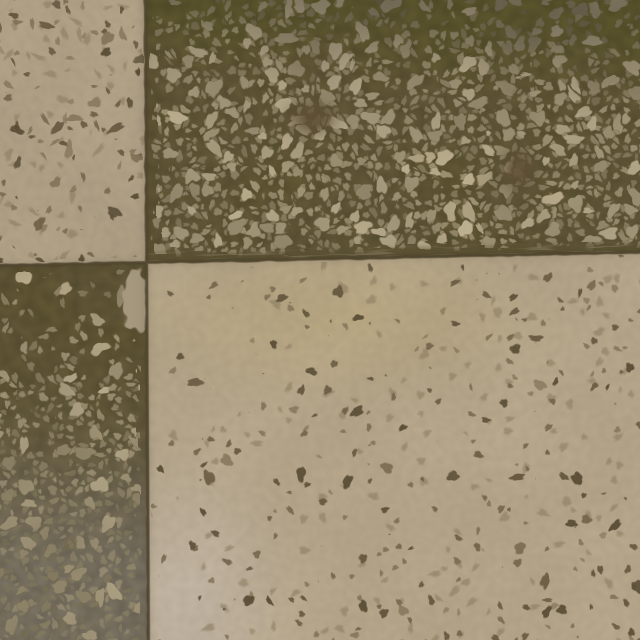
Give the GLSL for this texture, as a Shadertoy shader.

```glsl
const vec3 PALE = vec3(0.70, 0.64, 0.535);
const vec3 PALE_WARM = vec3(0.71, 0.64, 0.49);
const vec3 PALE_GLOW = vec3(0.76, 0.71, 0.65);
const vec3 OLIVE = vec3(0.36, 0.32, 0.20);
const vec3 MOSS = vec3(0.33, 0.31, 0.16);
const vec3 HAZE = vec3(0.45, 0.42, 0.36);
const vec3 STONE_DIM = vec3(0.50, 0.46, 0.35);
const vec3 STONE_LIT = vec3(0.71, 0.66, 0.54);
const vec3 FLECK_DARK = vec3(0.34, 0.29, 0.20);
const vec3 FLECK_SOFT = vec3(0.56, 0.50, 0.39);
const vec3 GROUT = vec3(0.31, 0.27, 0.18);
const float BLUR = 0.0017;       // edge softness
const float GROUT_WIDTH = 0.0024;
const float CHIP_GAP = 0.0016;   // binder left between neighbouring chips

vec3 hash3(vec2 p) {
    vec3 q = fract(vec3(p.xyx) * vec3(0.1031, 0.1030, 0.0973));
    q += dot(q, q.yxz + 33.33);
    return fract((q.xxy + q.yzz) * q.zyx);
}

float gradDot(vec2 cell, vec2 f) {
    float a = 6.2832 * hash3(cell + 71.0).x;
    return dot(vec2(cos(a), sin(a)), f);
}

float gradientNoise(vec2 p) {
    vec2 i = floor(p), f = fract(p);
    vec2 u = f * f * f * (f * (f * 6.0 - 15.0) + 10.0);
    vec2 e = vec2(0.0, 1.0);
    return mix(mix(gradDot(i, f), gradDot(i + e.yx, f - e.yx), u.x),
               mix(gradDot(i + e.xy, f - e.xy), gradDot(i + 1.0, f - 1.0), u.x), u.y);
}

// Scattered irregular chips: x = coverage, y = random shade
vec2 chips(vec2 p, float cells, float density, float size, float stretch, float soft) {
    vec2 q = p * cells, base = floor(q);
    float near = 9.0, second = 9.0, shade = 0.0;
    for (int j = -1; j <= 1; j++)
    for (int i = -1; i <= 1; i++) {
        vec2 id = base + vec2(i, j);
        vec3 h = hash3(id + cells), k = hash3(id + cells * 3.0 + 19.0);
        float grow = smoothstep(0.0, 0.04, density - h.z);
        if (grow <= 0.0) continue;
        float a = 6.2832 * k.x, c = cos(a), s = sin(a);
        vec2 d = mat2(c, -s, s, c) * (q - id - mix(vec2(0.1), vec2(0.9), h.xy));
        float aspect = mix(1.0, stretch, k.y);
        d *= vec2(1.0 / aspect, aspect);
        float t = atan(d.y, d.x);
        float wobble = 1.0 + 0.14 * sin(3.0 * t + 40.0 * k.z) + 0.08 * sin(5.0 * t + 70.0 * h.x);
        float dist = length(d) - size * mix(0.55, 1.1, k.z) * grow * wobble;
        if (dist < near) { second = near; near = dist; shade = fract(k.x * 7.0 + k.y * 5.0); }
        else second = min(second, dist);
    }
    float edge = max(near / cells, CHIP_GAP - 0.5 * (second - near) / cells);
    return vec2(1.0 - smoothstep(-soft, soft, edge), shade);
}

float blob(vec2 p, vec2 centre, vec2 radius) {
    vec2 d = (p - centre) / radius;
    return exp(-dot(d, d));
}

vec3 darkTile(vec2 p, float upper, float margin, float soft) {
    float mottling = gradientNoise(p * 9.0);
    float topFade = upper * smoothstep(0.83, 1.02, p.y + 0.08 * (p.x - 0.6));
    float hazy = (1.0 - upper) * smoothstep(0.43, 0.08, p.y);
    vec3 col = mix(OLIVE, MOSS, clamp(topFade + 0.5 * mottling, 0.0, 1.0));
    col = mix(col, HAZE, hazy);
    col *= 1.0 + 0.13 * gradientNoise(p * 55.0);

    float inner = smoothstep(0.002, 0.026, margin);
    float bare = (1.0 - upper) * smoothstep(0.37, 0.46, p.y);
    float density = inner * mix(0.86, 0.30, bare) * (1.0 - 0.35 * topFade);
    vec2 fine = chips(p, 67.0, density, 0.42, 1.5, soft);
    vec2 coarse = chips(p + 0.37, 35.0, density * mix(0.55, 0.78, upper), 0.40, 1.45, soft);
    float light = 1.0 - 0.30 * topFade - 0.10 * hazy + 0.12 * mottling;
    col = mix(col, mix(STONE_DIM, STONE_LIT, fine.y * 0.75) * light, fine.x * 0.80);
    col = mix(col, OLIVE, smoothstep(0.0, 0.5, coarse.x) * 0.5);
    col = mix(col, mix(STONE_DIM, STONE_LIT, 0.3 + 0.7 * coarse.y) * light, coarse.x);

    // Brown stains and the pale mortar smear
    float stain = blob(p, vec2(0.49, 0.815), vec2(0.032, 0.022))
                + blob(p, vec2(0.81, 0.735), vec2(0.025, 0.03));
    col = mix(col, vec3(0.37, 0.31, 0.21), min(stain, 0.85));
    float smear = blob(p, vec2(0.215, 0.53), vec2(0.027, 0.052)) + 0.3 * gradientNoise(p * 60.0);
    return mix(col, PALE * 0.93, (1.0 - upper) * smoothstep(0.38, 0.5, smear));
}

vec3 lightTile(vec2 p, float upper, float margin, float soft) {
    vec3 col = mix(PALE, PALE_WARM, 0.8 * blob(p, vec2(0.52, 0.51), vec2(0.25, 0.1)));
    col = mix(col, PALE_GLOW, 0.8 * blob(p, vec2(0.29, 0.05), vec2(0.12, 0.17)));
    col *= 1.0 + 0.035 * gradientNoise(p * 8.0) + 0.035 * gradientNoise(p * 75.0);
    col *= mix(1.0, 0.97, upper);

    float toCorner = smoothstep(0.0, 1.0, 0.75 * p.x + 0.65 * (0.6 - p.y));
    float density = mix(0.07 + 0.25 * toCorner, 0.40, upper) * smoothstep(0.0, 0.012, margin);
    float stretch = mix(1.45, 1.75, upper);
    vec2 faint = chips(p + 0.61, 39.0, density * 0.9, 0.25, stretch, soft * 1.8);
    vec2 fine = chips(p + 0.23, 49.0, density * 0.75, 0.25, stretch, soft);
    vec2 coarse = chips(p, 29.0, density * 0.85, 0.24, stretch, soft);
    col = mix(col, FLECK_SOFT, faint.x * 0.65);
    col = mix(col, mix(FLECK_DARK, FLECK_SOFT, fine.y), fine.x * 0.85);
    return mix(col, mix(FLECK_DARK, FLECK_SOFT, coarse.y * coarse.y), coarse.x * 0.92);
}

void mainImage(out vec4 fragColor, in vec2 fragCoord) {
    vec2 p = fragCoord / iResolution.xy;
    float soft = max(BLUR, 0.75 / iResolution.y);
    vec2 warp = vec2(gradientNoise(p * 48.0), gradientNoise(p * 48.0 + 31.0));
    vec2 chipPos = p + 0.0035 * warp;

    // Signed distances to the two slightly tilted joints
    float side = p.x - (0.232 - 0.005 * p.y) + 0.001 * warp.x;
    float rise = p.y - (0.585 + 0.021 * p.x) + 0.0013 * warp.y;
    float margin = min(abs(side), abs(rise));
    float right = smoothstep(-soft, soft, side);
    float upper = smoothstep(-soft, soft, rise);

    vec3 dark = darkTile(chipPos, upper, margin, soft);
    vec3 light = lightTile(chipPos, upper, margin, soft);
    vec3 col = mix(mix(dark, light, upper), mix(light, dark, upper), right);

    // Horizontal scrape lines just above the joint
    float streak = gradientNoise(vec2(p.x * 16.0, rise * 260.0));
    float band = right * upper * smoothstep(0.022, 0.004, rise);
    col = mix(col, mix(OLIVE, STONE_DIM, smoothstep(0.05, 0.4, streak)), band * 0.75);

    // Grout shadow and core
    col *= 1.0 - 0.12 * exp(-margin / 0.006);
    float wide = GROUT_WIDTH * (1.0 + 0.5 * warp.x);
    float core = 1.0 - smoothstep(wide - soft, wide + soft, margin);
    fragColor = vec4(mix(col, GROUT, core * 0.9), 1.0);
}
```
